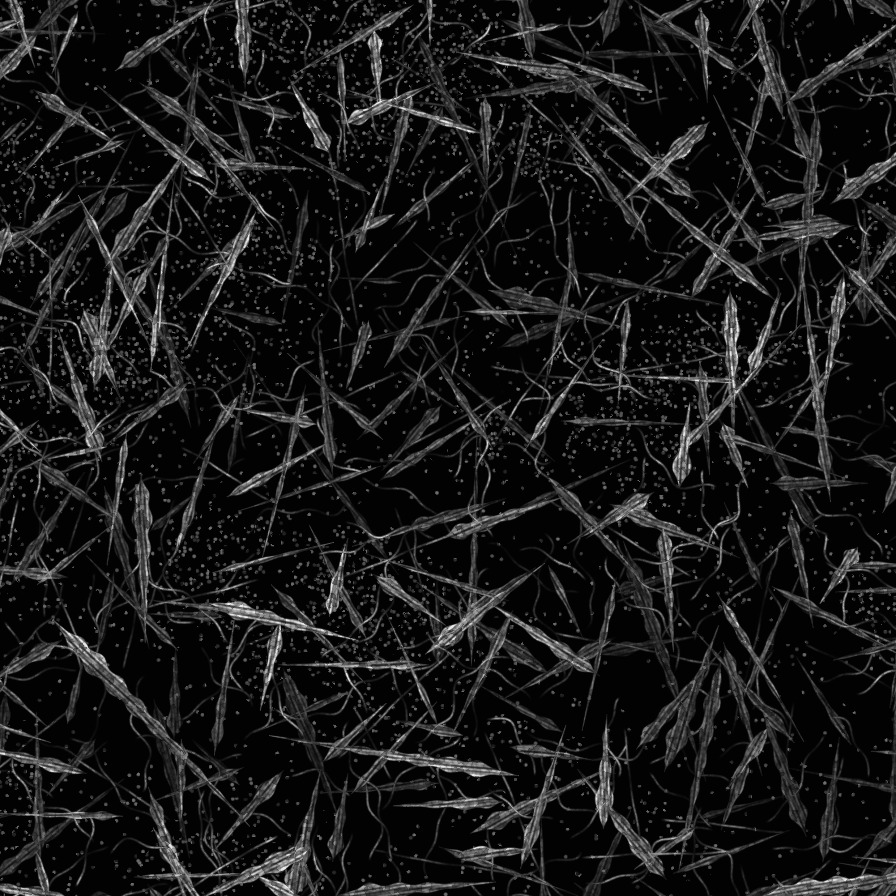
Reproduce this texture procedurally as a WebGL 1 fragment shader.

```glsl
precision highp float;
// Pale crystal needles, curled fibres and fine dust scattered over black.
uniform vec2 u_resolution;

float hash(vec2 p) {
  p = fract(p * vec2(0.1031, 0.1137));
  p += dot(p, p.yx + 33.33);
  return fract((p.x + p.y) * p.x * 7.31 + p.y * 41.7);
}

vec2 hash2(vec2 p) {
  return vec2(hash(p + 17.3), hash(p + 71.9));
}

// Cellular noise: distance to the nearest point, and that point's random value.
vec2 cellular(vec2 p) {
  vec2 home = floor(p);
  vec2 nearest = vec2(9.0, 0.0);
  for (int y = -1; y <= 1; y++) {
    for (int x = -1; x <= 1; x++) {
      vec2 id = home + vec2(float(x), float(y));
      float d = length(id + hash2(id) - p);
      if (d < nearest.x) nearest = vec2(d, hash(id + 5.7));
    }
  }
  return nearest;
}

// Layered sines, each octave turned and warped by the one before; about 0 to 1.
float cloud(vec2 p) {
  float sum = 0.0;
  float amp = 0.5;
  for (int i = 0; i < 5; i++) {
    sum += amp * sin(p.x + 1.3 * sin(p.y)) * cos(p.y - 0.7 * sin(p.x));
    p = mat2(1.3, 1.25, -1.25, 1.3) * p + 2.1 + sum;
    amp *= 0.62;
  }
  return 0.5 + 0.6 * sum;
}

// Tapered needles, one per cell, with lengthwise streaks and one bright rim.
float needles(vec2 p, float cell, float halfWidth, float seed, float grain) {
  float light = 0.0;
  float soft = max(0.0012, 0.7 / u_resolution.y);
  vec2 home = floor(p / cell);
  for (int y = -1; y <= 1; y++) {
    for (int x = -1; x <= 1; x++) {
      vec2 id = home + vec2(float(x), float(y)) + seed;
      vec2 shape = hash2(id + 3.1);
      float angle = 6.2832 * hash(id + 9.4);
      float phase = 40.0 * hash(id + 27.2);
      vec2 dir = vec2(cos(angle), sin(angle));
      vec2 d = p - (id - seed + hash2(id)) * cell;
      float u = dot(d, dir);
      float v = dot(d, vec2(-dir.y, dir.x));
      float t = u / (cell * mix(0.4, 0.97, shape.x));
      float w = halfWidth * mix(0.35, 1.0, shape.y);
      w *= smoothstep(-1.0, -0.6, t) * max(0.0, 1.0 - t) * 0.65;
      w *= 1.0 + 0.25 * sin(u * 190.0 + phase);
      float cover = smoothstep(w + soft, w - soft, abs(v)) * step(abs(t), 1.0);
      float streak = 0.5 + 0.3 * sin(v * 1050.0 + 2.0 * sin(u * 45.0 + phase))
                   + 0.2 * sin(v * 1700.0 - u * 130.0 + phase);
      float rim = smoothstep(0.2, 0.9, v / (w + 0.0005));
      float tone = mix(0.3, 0.95, hash(id + 61.0));
      tone *= 0.2 + 0.65 * streak + 0.3 * rim;
      light = max(light, cover * tone * (0.35 + 0.95 * grain));
    }
  }
  return light;
}

// Hair-thin wavy fibres, one per cell, broken into bright and faint runs.
float fibres(vec2 p, float cell, float bend, float seed, float grain) {
  float light = 0.0;
  float soft = max(0.0013, 0.7 / u_resolution.y);
  vec2 home = floor(p / cell);
  for (int y = -1; y <= 1; y++) {
    for (int x = -1; x <= 1; x++) {
      vec2 id = home + vec2(float(x), float(y)) + seed;
      float angle = 6.2832 * hash(id + 2.6);
      float phase = 40.0 * hash(id + 14.8);
      vec2 dir = vec2(cos(angle), sin(angle));
      vec2 d = p - (id - seed + hash2(id)) * cell;
      float u = dot(d, dir);
      float v = dot(d, vec2(-dir.y, dir.x));
      float wave = sin(u * 48.0 + phase) + 0.35 * sin(u * 127.0 + phase * 2.0);
      float slope = bend * (48.0 * cos(u * 48.0 + phase) + 44.0 * cos(u * 127.0 + phase * 2.0));
      v = (v - bend * wave) / sqrt(1.0 + slope * slope);
      float t = abs(u) / (cell * mix(0.35, 0.85, hash(id + 38.0)));
      float line = smoothstep(0.001 + soft, 0.001 - soft, abs(v));
      line *= smoothstep(1.0, 0.85, t);
      float run = 0.6 + 0.4 * sin(u * 85.0 + phase * 3.0);
      float tone = mix(0.25, 0.9, hash(id + 52.0)) * run;
      light = max(light, line * tone * (0.4 + 0.8 * grain));
    }
  }
  return light;
}

void main() {
  vec2 p = gl_FragCoord.xy / u_resolution.y;
  vec2 speck = cellular(p * 210.0);
  float grain = mix(speck.y, 1.0 - speck.x, 0.4);

  // Growth is thickest towards the upper left.
  float density = cloud(p * 9.0 + 4.0) + 0.22 * (p.y - p.x);

  float light = needles(p, 0.17, 0.011, 100.0, grain);
  light = max(light, needles(p, 0.105, 0.010, 230.0, grain));
  light = max(light, needles(p + 0.04, 0.09, 0.008, 370.0, grain));
  light = max(light, fibres(p, 0.085, 0.007, 510.0, grain));
  light = max(light, fibres(p + 0.03, 0.1, 0.012, 640.0, grain));
  light = max(light, fibres(p + 0.06, 0.13, 0.001, 790.0, grain));
  light *= 0.75 + 0.4 * smoothstep(0.1, 0.8, density);

  // Dust gathers in clumps.
  float clump = smoothstep(0.35, 1.05, density) * cloud(p * 55.0);
  float dust = step(1.0 - 0.04 - 0.75 * clump, speck.y) * smoothstep(0.65, 0.2, speck.x);
  light = max(light, dust * (0.1 + 0.35 * hash(floor(p * 210.0))));

  gl_FragColor = vec4(vec3(0.008 + 0.95 * min(light, 0.95)), 1.0);
}
```
